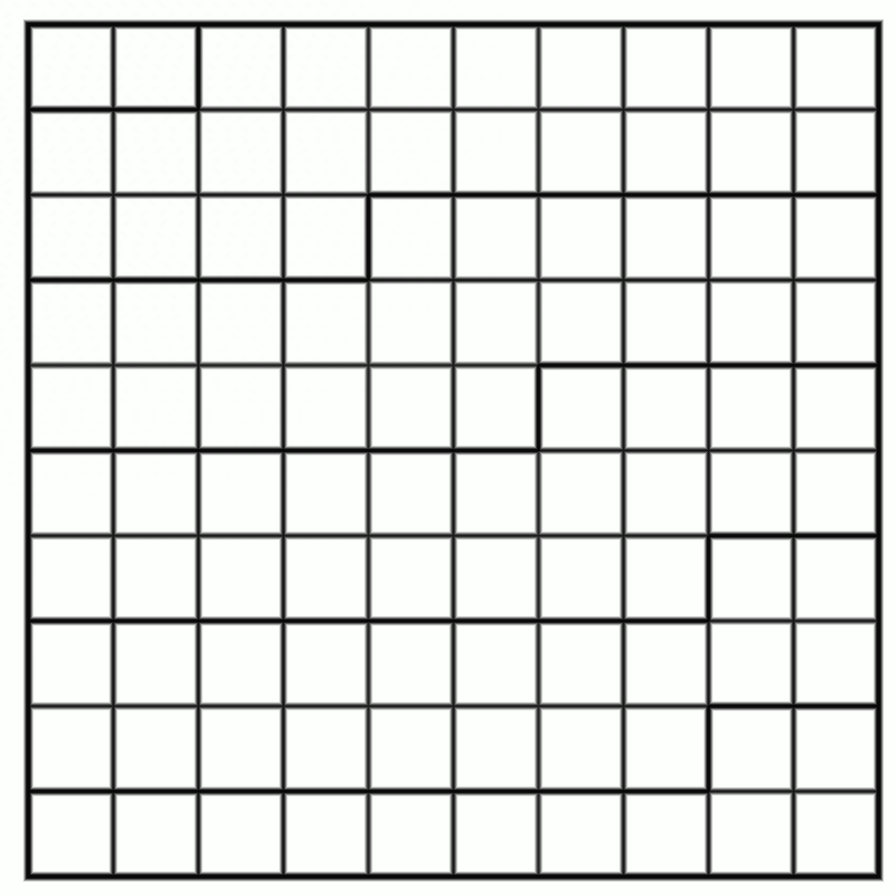
A three.js fragment shader for this pattern:

```glsl
// A square board of ten by ten white cells ruled in soft black ink.
// Nearest-line distances draw the rules, a box distance draws the heavier frame,
// and a staircase of two-cell steps decides which rule segments are bolder.
varying vec2 vUv;

float hash(float n) {
  return fract(sin(n * 12.99) * 437.58);
}

// Soft-edged line coverage at a distance from its centre
float stroke(float dist, float halfWidth) {
  return 1.0 - smoothstep(halfWidth - 0.0028, halfWidth + 0.0028, dist);
}

// Horizontal rules switch weight where the staircase crosses them
float horizontalWeight(float line, float column) {
  float stepColumn = min(2.0 * floor(line * 0.5) + 2.0, 8.0);
  float beyond = step(stepColumn, column);
  return mod(line, 2.0) > 0.5 ? 1.0 - beyond : beyond;
}

// Vertical rules are bold only on the risers of the staircase
float verticalWeight(float line, float row) {
  float onRiser = 1.0 - step(0.5, abs(line - min(row + 2.0, 8.0)));
  return onRiser * (1.0 - step(0.5, mod(row, 2.0)));
}

float ruleInk(float dist, float bold, float seed) {
  float pressure = mix(0.86 + 0.08 * hash(seed), 0.98, bold);
  return stroke(dist, mix(0.0028, 0.0035, bold)) * pressure;
}

void main() {
  // Board coordinates: cells counted from the top left corner
  vec2 pitch = vec2(0.0949, 0.0951);
  vec2 board = (vec2(vUv.x, 1.0 - vUv.y) - vec2(0.0316, 0.0273)) / pitch;
  vec2 cell = clamp(floor(board), 0.0, 9.0);
  vec2 line = clamp(floor(board + 0.5), 1.0, 9.0);
  vec2 lineDist = abs(board - line) * pitch;

  // Inner rules, kept within the frame
  float vertical = ruleInk(lineDist.x, verticalWeight(line.x, cell.y), line.x);
  float horizontal = ruleInk(lineDist.y, horizontalWeight(line.y, cell.x), line.y + 20.0);
  vec2 fromEdge = (abs(board - 5.0) - 5.0) * pitch;
  float edge = max(fromEdge.x, fromEdge.y);
  float ink = max(vertical, horizontal) * step(edge, 0.0);

  // Heavier outer frame
  ink = max(ink, 0.98 * stroke(abs(edge), 0.0039));

  // Paper with a faint mottle, strongest toward the upper left
  float mottle = sin(vUv.x * 310.0 + 2.0 * sin(vUv.y * 170.0)) * sin(vUv.y * 270.0);
  float corner = 1.0 - smoothstep(0.2, 0.8, length(board) * 0.1);
  vec3 paper = vec3(0.99, 1.0, 0.99) - 0.008 * corner * max(mottle, 0.0);
  gl_FragColor = vec4(mix(paper, vec3(0.012), ink), 1.0);
}
```
